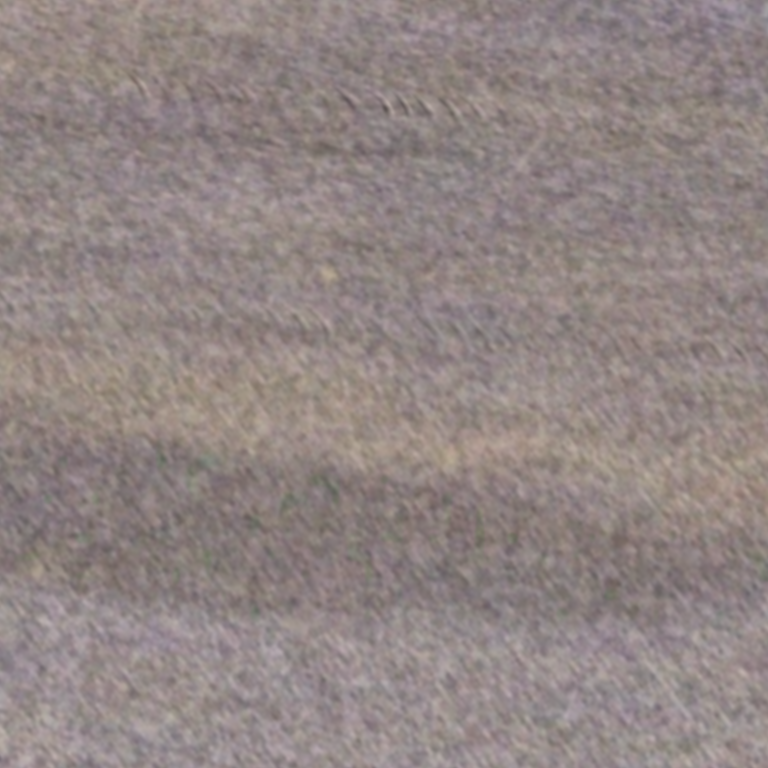
Write a three.js fragment shader that draws this texture.

```glsl
varying vec2 vUv;

#define SOIL vec3(0.577, 0.528, 0.517)
#define WARM vec3(0.35, 0.12, -0.55)
#define GREEN vec3(-0.45, 0.45, -0.35)
#define STRAW vec3(0.74, 0.68, 0.58)
#define TILT 0.072
#define GRAIN 0.125
#define STREAK 0.065
#define CHROMA 0.06
#define TREAD_STEP 0.034
#define TREAD_DEPTH 0.12

float hash(vec2 p) {
  vec3 q = fract(p.xyx * 0.1031);
  q += dot(q, q.yzx + 33.33);
  return fract((q.x + q.y) * q.z);
}

// Smooth value noise centred on zero
float noise(vec2 p) {
  vec2 i = floor(p), f = fract(p);
  f = f * f * (3.0 - 2.0 * f);
  float low = mix(hash(i), hash(i + vec2(1.0, 0.0)), f.x);
  float high = mix(hash(i + vec2(0.0, 1.0)), hash(i + 1.0), f.x);
  return mix(low, high, f.y) - 0.5;
}

// Noise stretched along a direction; cells are counted across and along it
float fibre(vec2 p, vec2 along, vec2 cells) {
  along = normalize(along);
  return noise(vec2(dot(p, vec2(-along.y, along.x)), dot(p, along)) * cells + 200.0);
}

float bell(float x) {
  return exp(-x * x);
}

float blob(vec2 p, vec2 centre, vec2 size) {
  return bell(length((p - centre) / size));
}

// One row of slanted, curved tyre marks: a dark groove beside a lit ridge
float treadRow(vec2 p, float height, float seed) {
  float d = p.y - height + 0.004 * noise(vec2(p.x * 25.0, seed));
  float q = (p.x + 0.75 * d + 18.0 * d * d) / TREAD_STEP;
  q += 0.5 * noise(vec2(p.x * 18.0, seed + 7.0));
  float f = fract(q) - 0.5;
  float strength = 0.25 + 0.75 * hash(vec2(floor(q), seed));
  strength *= 0.75 + 0.9 * noise(vec2(p.x * 7.0, seed + 3.0));
  float relief = 0.75 * bell((f - 0.2) * 8.0) - bell((f + 0.08) * 8.0);
  return relief * strength * bell(d / 0.015);
}

void main() {
  vec2 p = vUv;
  vec2 field = vec2(p.x, p.y + TILT * p.x);
  float warp = 0.05 * noise(p * vec2(7.0, 12.0)) + 0.03 * noise(p * vec2(19.0, 30.0));

  // Broad zones: damp band, pale foreground, dry strip
  float bandTop = 0.45 - 0.05 * p.x - 0.12 * p.x * p.x + warp;
  float bandBase = 0.235 - 0.21 * p.x + 0.18 * p.x * p.x + warp;
  float aboveBase = smoothstep(-0.025, 0.03, p.y - bandBase);
  float damp = smoothstep(-0.035, 0.04, bandTop - p.y) * aboveBase;
  float pale = 1.0 - aboveBase;
  float dry = bell((p.y - 0.5 + 0.13 * p.x - warp) / 0.06) * (1.0 - damp);
  float shade = bell((field.y - 0.845 - 0.3 * warp) / 0.04);
  float corner = smoothstep(0.2, 1.0, p.x) * smoothstep(0.86, 1.0, p.y);

  float tone = 0.028 * pale + 0.025 * dry;
  tone -= 0.05 * damp + 0.02 * shade + 0.035 * corner;

  // Long furrow streaks and two darker ruts
  float streak = noise(field * vec2(3.0, 32.0)) + 0.7 * noise(field * vec2(7.0, 75.0) + 40.0);
  tone += STREAK * streak * mix(0.45, 1.0, smoothstep(0.4, 0.6, p.y));
  vec2 ragged = field + vec2(0.0, 0.3 * warp);
  tone -= 0.065 * blob(ragged, vec2(0.51, 0.842), vec2(0.13, 0.009));
  tone -= 0.06 * blob(ragged, vec2(0.52, 0.718), vec2(0.12, 0.009));

  // Soil grain: steep in the foreground, flatter towards the top
  float far = smoothstep(0.45, 0.8, p.y);
  float steep = fibre(p, vec2(0.6, -0.8), vec2(165.0, 75.0));
  float flat_ = fibre(p, vec2(0.95, -0.3), vec2(170.0, 90.0));
  float grain = mix(steep, flat_, 0.2 + 0.5 * far);
  grain += 0.65 * fibre(p, vec2(0.75, -0.6), vec2(125.0, 105.0));
  grain += 0.45 * fibre(p, vec2(0.8, -0.5), vec2(70.0, 42.0));
  grain += 0.35 * fibre(p, vec2(0.3, 0.9), vec2(190.0, 170.0));
  tone += GRAIN * grain * (1.0 + 0.15 * pale);

  // Two wheel tracks, each with fainter rows beneath
  for (int i = 0; i < 6; i++) {
    float row = floor(float(i) / 2.0);
    float track = float(i) - 2.0 * row;
    float height = 0.9 - 0.292 * track - 0.038 * row - TILT * p.x;
    float fade = row < 0.5 ? 1.0 : (0.1 + 0.22 * track) / row;
    tone += TREAD_DEPTH * fade * treadRow(p, height, float(i) * 11.0 + 5.0);
  }

  // Colour drift: warm dry soil, mauve shade, mossy flecks
  float warmth = 0.05 * dry - 0.03 * corner - 0.015 * pale - 0.01;
  warmth += 0.03 * smoothstep(0.6, 0.0, p.x) * smoothstep(0.85, 0.95, p.y);
  warmth += CHROMA * (0.8 * noise(field * vec2(5.0, 22.0) + 90.0) + noise(p * 75.0 + 31.0));
  float moss = CHROMA * (0.7 * noise(p * 85.0 + 60.0) + 0.4 * noise(p * vec2(14.0, 30.0)));
  float fleck = smoothstep(0.22, 0.45, noise(p * vec2(48.0, 40.0) + 17.0));
  moss += 0.04 * fleck * (0.25 + damp);
  tone -= 0.03 * fleck * damp;

  vec3 colour = SOIL + tone * vec3(1.03, 1.0, 0.97) + WARM * warmth + GREEN * moss;

  // Pale straw clumps
  float clump = blob(p + 0.3 * warp, vec2(0.432, 0.645), vec2(0.015, 0.011));
  clump += 0.7 * blob(p, vec2(0.05, 0.257), vec2(0.009, 0.012));
  colour = mix(colour, STRAW + 0.12 * grain, 0.75 * clump);

  gl_FragColor = vec4(colour, 1.0);
}
```
